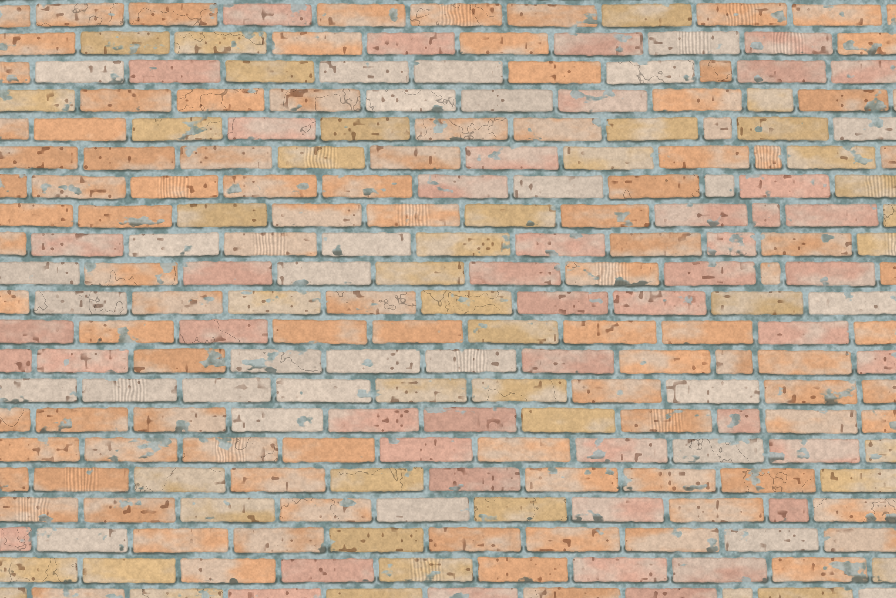
Write a WebGL 2 fragment shader that draws this texture.

```glsl
#version 300 es
precision highp float;
// Weathered brick wall in running bond: about 20.4 courses by 9.4 bricks.
// Each brick is a rounded box with jittered ends and its own clay tint;
// value noise adds grain, pale wash, pits, smears and uneven mortar.
uniform vec2 u_resolution;
out vec4 fragColor;

// Lengths are in canvas heights.
#define COURSES 21.10     // courses per height at the top edge
#define COURSE_GROWTH 0.645
#define BRICK_PITCH 0.1582
#define PITCH_GROWTH 0.0068
#define FIRST_JOINT 0.053
#define BED_JOINT 0.0104
#define HEAD_JOINT 0.0088
#define END_JITTER 0.045
#define CORNER 0.0045
#define SHORT_COLUMN 7.0  // where short bricks are let into a course
#define SHORT_SHARE 0.55
#define WEAR 0.75

const vec3 ORANGE = vec3(0.86, 0.65, 0.49);
const vec3 TAN = vec3(0.82, 0.69, 0.51);
const vec3 PINK = vec3(0.83, 0.65, 0.57);
const vec3 PALE = vec3(0.84, 0.77, 0.70);
const vec3 MORTAR_LIGHT = vec3(0.66, 0.72, 0.72);
const vec3 MORTAR_MID = vec3(0.47, 0.55, 0.54);
const vec3 SHADOW = vec3(0.31, 0.33, 0.30);

float hash(vec2 p) {
  vec3 q = fract(vec3(p.xyx) * 0.1031);
  q += dot(q, q.yzx + 33.33);
  return fract((q.x + q.y) * q.z);
}

float noise(vec2 p) {
  vec2 i = floor(p), f = fract(p);
  f = f * f * (3.0 - 2.0 * f);
  return mix(mix(hash(i), hash(i + vec2(1, 0)), f.x),
             mix(hash(i + vec2(0, 1)), hash(i + vec2(1, 1)), f.x), f.y);
}

float fbm(vec2 p) {
  float sum = 0.0, amp = 0.5;
  for (int k = 0; k < 4; k++) {
    sum += amp * noise(p);
    p = p * 2.03 + 17.1;
    amp *= 0.5;
  }
  return sum / 0.9375;
}

// Sideways shift of the joint at the left of a brick.
float jointShift(float column, float row) {
  if (column == SHORT_COLUMN) return 0.0;
  return (hash(vec2(column + 31.0, row + 57.0)) - 0.5) * END_JITTER;
}

// Signed distance to the brick; also gives its id and the offset from its middle.
float brickDistance(vec2 p, out vec2 id, out vec2 q) {
  float courseHeight = 1.0 / (COURSES - 2.0 * COURSE_GROWTH * p.y);
  float course = COURSES * p.y - COURSE_GROWTH * p.y * p.y - 0.028;
  course += 0.09 * (noise(p * vec2(5.0, 3.0)) - 0.5);
  float row = floor(course);
  float pitch = BRICK_PITCH + PITCH_GROWTH * p.y;
  float along = (p.x - FIRST_JOINT) / pitch - 0.5 * mod(row, 2.0);
  along += 0.06 * (hash(vec2(row + 9.0, 4.0)) - 0.5);

  // Some courses take a short brick and push the rest along.
  float cut = 0.0;
  if (hash(vec2(row + 3.0, 81.0)) < SHORT_SHARE)
    cut = mix(0.25, 0.6, hash(vec2(row + 5.0, 23.0)));
  bool isShort = along >= SHORT_COLUMN && along < SHORT_COLUMN + cut;
  if (along >= SHORT_COLUMN + cut) along -= cut;

  float column = floor(along), f = along - column;
  if (!isShort) {
    if (f < jointShift(column, row)) column -= 1.0;
    else if (f > 1.0 + jointShift(column + 1.0, row)) column += 1.0;
  }
  float left = column + jointShift(column, row);
  float right = isShort ? column + cut : column + 1.0 + jointShift(column + 1.0, row);
  id = vec2(isShort ? 40.0 : column + 2.0, row + 2.0);
  q = vec2((along - 0.5 * (left + right)) * pitch, (course - row - 0.5) * courseHeight);
  q.y += q.x * 0.016 * (hash(id + 7.7) - 0.5);

  vec2 halfSize = 0.5 * vec2((right - left) * pitch - HEAD_JOINT, courseHeight - BED_JOINT);
  halfSize.y -= 0.0012 * (hash(id + 2.3) - 0.5);
  vec2 e = abs(q) - halfSize + CORNER;
  float d = length(max(e, 0.0)) + min(max(e.x, e.y), 0.0) - CORNER;
  return d + 0.0034 * (fbm(p * 75.0) - 0.5);
}

vec3 brickColor(vec2 p, vec2 id, vec2 q, float d) {
  float kind = hash(id + 11.0), stain = fbm(p * vec2(16.0, 32.0) + id * 3.7);
  vec3 clay = kind < 0.45 ? ORANGE : kind < 0.66 ? TAN : kind < 0.86 ? PINK : PALE;
  clay *= 0.95 + 0.1 * hash(id + 19.0);
  float wash = smoothstep(0.38, 0.78, stain + 0.28 * (hash(id + 5.0) - 0.4));
  clay = mix(clay, PALE, WEAR * wash);
  clay *= 1.0 + 0.16 * (fbm(p * 150.0) - 0.5) + 0.07 * (noise(p * 420.0) - 0.5);

  // Pressed ridges, hairline cracks and pits on a few bricks.
  float ridged = step(0.9, hash(id + 29.0)) * smoothstep(0.034, 0.02, abs(q.x));
  clay *= 1.0 - 0.09 * ridged * sin(q.x * 1100.0 + 5.0 * noise(p * 60.0));
  float crack = smoothstep(0.012, 0.0, abs(fbm(p * 22.0 + id) - 0.5));
  clay *= 1.0 - 0.28 * crack * step(0.87, hash(id + 37.0));
  float pits = smoothstep(0.77, 0.9, noise(p * 125.0)) * smoothstep(0.45, 0.65, noise(p * 24.0));
  clay = mix(clay, clay * vec3(0.64, 0.56, 0.52), WEAR * pits);
  return clay * mix(0.88, 1.0, smoothstep(0.0, 0.0035, -d));
}

vec3 mortarColor(vec2 p, vec2 q, float d) {
  vec3 mortar = mix(MORTAR_MID, MORTAR_LIGHT, smoothstep(0.25, 0.6, fbm(p * 60.0)));
  mortar *= 0.94 + 0.12 * noise(p * 330.0);
  // Bricks shade the bed below them.
  float under = smoothstep(0.008, 0.014, q.y) * smoothstep(0.0055, 0.0005, d);
  return mix(mortar, SHADOW, 0.85 * under * smoothstep(0.2, 0.6, fbm(p * 28.0 + 5.0)));
}

void main() {
  vec2 p = gl_FragCoord.xy / u_resolution.y;
  p.y = 1.0 - p.y; // courses are counted from the top
  float pixel = 1.0 / u_resolution.y;
  vec2 id, q;
  float d = brickDistance(p, id, q);
  float brick = smoothstep(0.7 * pixel, -0.7 * pixel, d);
  // Mortar smeared over brick faces, more of it toward the right.
  float smear = fbm(p * vec2(26.0, 38.0) + 3.0) + 0.03 * smoothstep(1.1, 1.3, p.x);
  brick *= 1.0 - 0.8 * smoothstep(0.71, 0.77, smear);
  fragColor = vec4(mix(mortarColor(p, q, d), brickColor(p, id, q, d), brick), 1.0);
}
```
